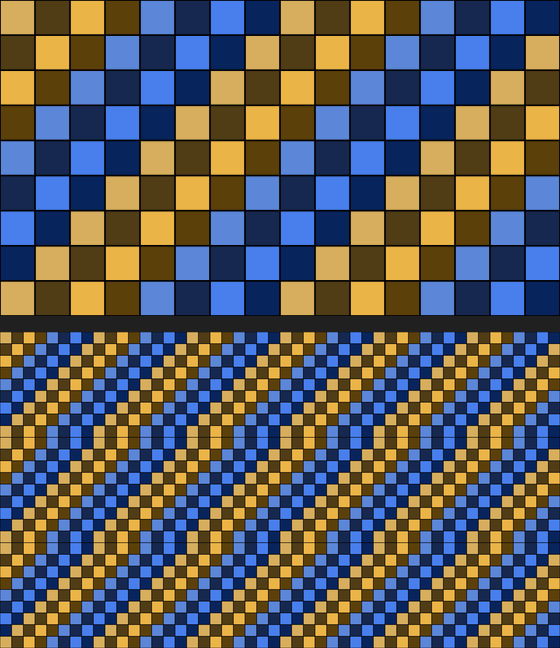
Top: one tile. Bottom: repeated 3 by 3.
Give the GLSL for this pattern, as a Shadertoy shader.

```glsl
// Checkered tiles in gold, brown, blue and navy, stepping diagonally between thin black lines.
#define GRID vec2(16.0, 9.0)   // tiles across and down
#define LINE_WIDTH 0.047       // as a share of one tile
#define LINE_COLOR vec3(0.0)
#define PALE_GOLD  vec3(0.843, 0.682, 0.365)
#define PALE_BROWN vec3(0.314, 0.235, 0.082)
#define GOLD       vec3(0.922, 0.706, 0.278)
#define BROWN      vec3(0.361, 0.251, 0.039)
#define PALE_BLUE  vec3(0.361, 0.525, 0.847)
#define PALE_NAVY  vec3(0.086, 0.157, 0.314)
#define BLUE       vec3(0.282, 0.498, 0.929)
#define NAVY       vec3(0.031, 0.141, 0.361)

// Eight colours, repeating along each row and one step further per row down
vec3 tileColor(vec2 tile) {
    vec3 palette[8] = vec3[8](PALE_GOLD, PALE_BROWN, GOLD, BROWN,
                              PALE_BLUE, PALE_NAVY, BLUE, NAVY);
    float rowFromTop = GRID.y - 1.0 - tile.y;
    return palette[int(mod(tile.x + rowFromTop + 0.5, 8.0))];
}

// Smooth coverage of the lines centred on the tile borders
float lineCoverage(vec2 p, vec2 pixel) {
    vec2 toBorder = 0.5 - abs(fract(p) - 0.5);
    vec2 cover = clamp((0.5 * LINE_WIDTH - toBorder) / pixel + 0.5, 0.0, 1.0);
    return 1.0 - (1.0 - cover.x) * (1.0 - cover.y);
}

void mainImage(out vec4 fragColor, in vec2 fragCoord) {
    vec2 pixel = GRID / iResolution.xy;
    vec2 p = fragCoord * pixel;
    vec3 color = mix(tileColor(floor(p)), LINE_COLOR, lineCoverage(p, pixel));
    fragColor = vec4(color, 1.0);
}
```
